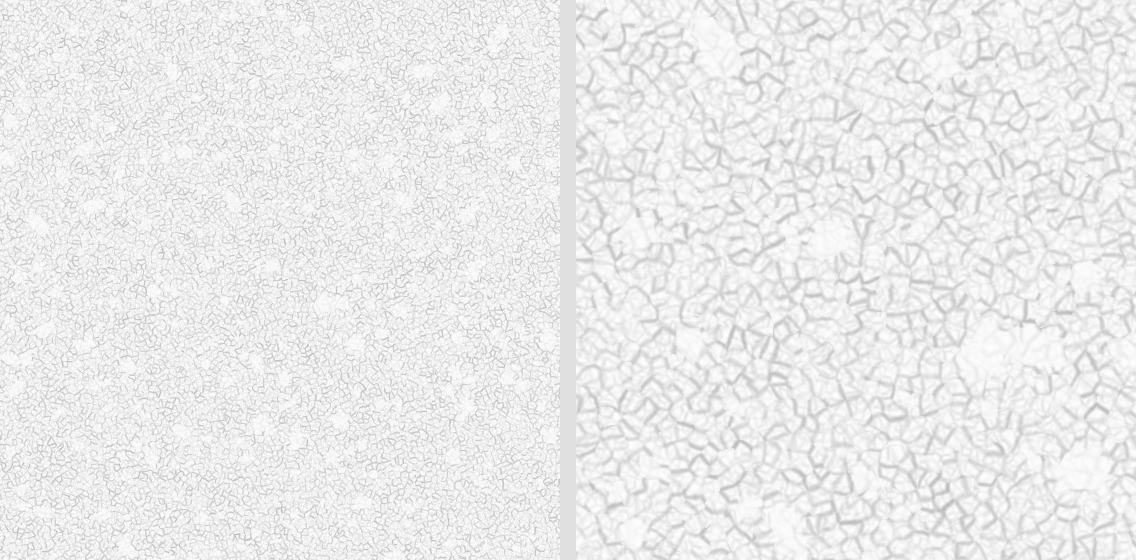
Left: the whole. Right: its middle third, enlarged.
A WebGL 1 fragment shader for this texture:

```glsl
precision highp float;
// Pale crushed-stone surface: fine broken grey cracks between grains, with scattered smooth white chips.

uniform vec2 u_resolution;

const vec3 PAPER = vec3(0.988);
const float GRAIN_CELLS = 108.0;   // grains across the canvas
const float GRIT_CELLS = 205.0;    // finer grit across the canvas
const float CHIP_CELLS = 27.0;     // chip sites across the canvas
const float GRAIN_WIDTH = 0.0025;  // soft half widths, canvas units
const float GRIT_WIDTH = 0.002;
const float GRAIN_FAINT = 0.015;
const float GRAIN_DARK = 0.205;
const float GRIT_FAINT = 0.015;
const float GRIT_DARK = 0.085;
const float GRAIN_TURN = 0.5;      // layer rotations, radians
const float GRIT_TURN = 1.1;
const float JITTER = 0.96;
const float WARP = 0.0024;
const float CHIP_CHANCE = 0.42;
const float CHIP_CLEARING = 0.68;  // share of crack tone a chip removes
const float CHIP_SIDES = 5.0;
const float TAU = 6.2831853;

float hash(vec2 p) {
  vec3 q = fract(vec3(p.xyx) * 0.1031);
  q += dot(q, q.yzx + 33.33);
  return fract((q.x + q.y) * q.z);
}

vec2 hash2(vec2 p) {
  return vec2(hash(p), hash(p + vec2(57.3, 131.7)));
}

float valueNoise(vec2 p) {
  vec2 cell = floor(p);
  vec2 f = fract(p);
  f = f * f * (3.0 - 2.0 * f);
  float low = mix(hash(cell), hash(cell + vec2(1.0, 0.0)), f.x);
  float high = mix(hash(cell + vec2(0.0, 1.0)), hash(cell + 1.0), f.x);
  return mix(low, high, f.y);
}

vec2 rotate(vec2 p, float angle) {
  float c = cos(angle);
  float s = sin(angle);
  return vec2(c * p.x + s * p.y, c * p.y - s * p.x);
}

vec2 sitePoint(vec2 cell) {
  return 0.5 + JITTER * (hash2(cell) - 0.5);
}

// Voronoi borders whose darkness differs from edge to edge.
float cracks(vec2 p, float halfWidth, float faint, float dark) {
  vec2 base = floor(p);
  vec2 f = p - base;
  vec2 nearest = vec2(0.0);
  vec2 home = base;
  float best = 8.0;
  for (int y = -1; y <= 1; y++) {
    for (int x = -1; x <= 1; x++) {
      vec2 offset = vec2(float(x), float(y));
      vec2 toSite = offset + sitePoint(base + offset) - f;
      float d = dot(toSite, toSite);
      if (d < best) {
        best = d;
        nearest = toSite;
        home = base + offset;
      }
    }
  }
  float ink = 0.0;
  for (int y = -1; y <= 1; y++) {
    for (int x = -1; x <= 1; x++) {
      vec2 offset = vec2(float(x), float(y));
      vec2 toSite = offset + sitePoint(base + offset) - f;
      vec2 across = toSite - nearest;
      if (dot(across, across) > 0.0001) {
        float d = dot(0.5 * (toSite + nearest), normalize(across));
        float h = hash(base + offset + home + 11.5);  // same from both sides
        float line = 1.0 - smoothstep(0.0, halfWidth, d);
        ink = max(ink, line * mix(faint, dark, h * sqrt(h)));
      }
    }
  }
  return ink;
}

// Coverage of randomly turned, stretched polygons.
float chips(vec2 p, float soft) {
  vec2 base = floor(p);
  float cover = 0.0;
  for (int y = -1; y <= 1; y++) {
    for (int x = -1; x <= 1; x++) {
      vec2 cell = base + vec2(float(x), float(y));
      vec2 q = rotate(p - cell - hash2(cell + 7.0), TAU * hash(cell + 19.0));
      q.x *= mix(0.5, 1.0, hash(cell + 31.0));
      float size = hash(cell + 43.0);
      float radius = mix(0.1, 0.32, size * size);
      float d = -1.0;
      for (int i = 0; i < 5; i++) {
        float a = (float(i) + 0.6 * hash(cell + float(i) * 3.7)) * TAU / CHIP_SIDES;
        d = max(d, dot(q, vec2(cos(a), sin(a))) - radius);
      }
      float present = step(hash(cell + 71.0), CHIP_CHANCE);
      cover = max(cover, present * (1.0 - smoothstep(-soft, soft, d)));
    }
  }
  return cover;
}

void main() {
  float side = min(u_resolution.x, u_resolution.y);
  vec2 uv = gl_FragCoord.xy / side;
  float pixel = 1.0 / side;
  vec2 wobble = vec2(valueNoise(uv * 150.0), valueNoise(uv * 150.0 + 40.0)) - 0.5;
  vec2 p = uv + WARP * wobble;

  // Two turned crack layers; grit yields where a grain border is dark
  vec2 grainAt = rotate(p, GRAIN_TURN) * GRAIN_CELLS + 200.0;
  vec2 gritAt = rotate(p, GRIT_TURN) * GRIT_CELLS + 300.0;
  float grain = cracks(grainAt, max(GRAIN_WIDTH, pixel) * GRAIN_CELLS, GRAIN_FAINT, GRAIN_DARK);
  float grit = cracks(gritAt, max(GRIT_WIDTH, pixel) * GRIT_CELLS, GRIT_FAINT, GRIT_DARK);
  float patches = mix(0.8, 1.2, valueNoise(uv * 40.0));
  float ink = grain * patches + grit * (1.0 - 0.7 * grain / GRAIN_DARK);

  // Smooth chips wipe most of the cracks away
  ink *= 1.0 - CHIP_CLEARING * chips(p * CHIP_CELLS, pixel * CHIP_CELLS);
  gl_FragColor = vec4(PAPER - ink, 1.0);
}
```
